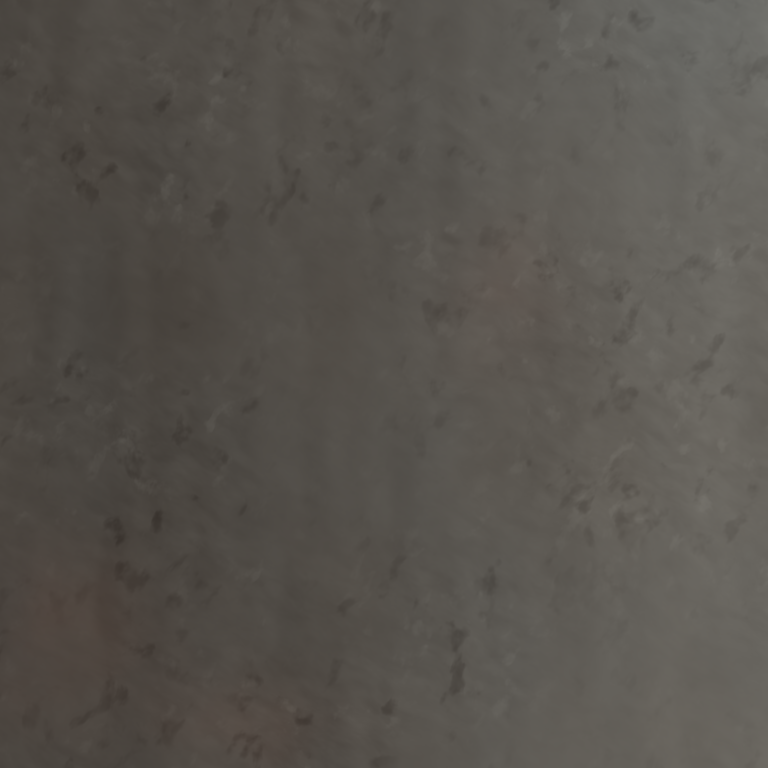
A Shadertoy shader for this texture:

```glsl
#define DARK vec3(0.282, 0.264, 0.243)
#define LIGHT vec3(0.423, 0.411, 0.386)
#define RUST vec3(0.018, -0.004, -0.008)
#define COOL vec3(-0.008, 0.002, 0.009)
#define STREAK_AMOUNT 0.24
#define GRAIN_AMOUNT 0.21
#define FLECK_AMOUNT 0.30

float hash(vec2 p) {
    vec3 q = fract(p.xyx * 0.1031);
    q += dot(q, q.yzx + 33.33);
    return fract((q.x + q.y) * q.z);
}

float noise(vec2 p) {
    vec2 cell = floor(p);
    vec2 f = fract(p);
    f = f * f * f * (f * (f * 6.0 - 15.0) + 10.0);
    float low = mix(hash(cell), hash(cell + vec2(1, 0)), f.x);
    float high = mix(hash(cell + vec2(0, 1)), hash(cell + vec2(1, 1)), f.x);
    return mix(low, high, f.y);
}

float fbm(vec2 p) {
    float sum = 0.0;
    float weight = 0.5;
    for (int i = 0; i < 4; i++) {
        sum += weight * noise(p);
        p = mat2(1.6, 1.2, -1.2, 1.6) * p + 17.3;
        weight *= 0.5;
    }
    return sum / 0.9375;
}

// Soft round patch
float patchAt(vec2 p, vec2 centre, vec2 radius) {
    vec2 d = (p - centre) / radius;
    return exp(-dot(d, d));
}

void mainImage(out vec4 fragColor, in vec2 fragCoord) {
    vec2 uv = fragCoord / iResolution.xy;
    vec2 warped = uv + 0.03 * (vec2(fbm(uv * 9.0), fbm(uv * 9.0 + 40.0)) - 0.5);

    // Broad light from the right, strongest in the upper corner
    float tone = 0.97 * pow(uv.x, 1.45);
    tone += 0.17 * smoothstep(0.55, 1.0, uv.y) * (1.0 - uv.x);
    tone += 0.20 * patchAt(uv, vec2(1.0, 1.0), vec2(0.22, 0.18));
    tone += 0.18 * (fbm(uv * 4.0 + 5.0) - 0.5);

    // Long wavering vertical streaks
    float streak = noise(warped * vec2(15.0, 2.0) + 3.0) * 0.5
                 + noise(warped * vec2(34.0, 5.0) + 21.0) * 0.5;
    tone += STREAK_AMOUNT * (streak - 0.5);
    tone -= 0.13 * patchAt(warped, vec2(0.145, 0.45), vec2(0.018, 0.3));

    // Slanted soft grain, clearer in some areas
    vec2 slanted = mat2(0.85, 0.53, -0.53, 0.85) * warped;
    float clarity = smoothstep(0.3, 0.7, fbm(uv * 5.0 + 60.0));
    clarity = mix(clarity, 1.0, 0.6 * smoothstep(0.6, 1.0, uv.x) * uv.y);
    float grain = fbm(slanted * vec2(38.0, 70.0)) - 0.5;
    float mottle = fbm(warped * vec2(26.0, 15.0) + 11.0) - 0.5;
    tone += GRAIN_AMOUNT * (grain * (0.5 + clarity) + 0.6 * mottle);

    // Wispy dark flecks with fainter pale ones
    vec2 fleckPoint = slanted * vec2(36.0, 26.0) + 80.0;
    float pits = smoothstep(0.62, 0.86, fbm(fleckPoint));
    float glints = smoothstep(0.64, 0.88, fbm(fleckPoint * 1.3 + 31.0));
    tone += FLECK_AMOUNT * (0.3 + clarity) * (0.6 * glints - pits);

    // Warm stains and cool haze
    float rust = patchAt(warped, vec2(0.06, 0.18), vec2(0.14, 0.12))
               + patchAt(warped, vec2(0.33, 0.05), vec2(0.11, 0.07))
               + 0.9 * patchAt(warped, vec2(0.66, 0.61), vec2(0.07, 0.09));
    rust *= 0.3 + 1.1 * fbm(uv * 14.0 + 9.0);
    float haze = patchAt(uv, vec2(1.0, 1.0), vec2(0.35, 0.25));
    haze += 0.8 * (fbm(uv * vec2(9.0, 5.0) + 90.0) - 0.5);

    vec3 color = mix(DARK, LIGHT, tone) + RUST * rust + COOL * haze;
    fragColor = vec4(clamp(color, 0.0, 1.0), 1.0);
}
```
